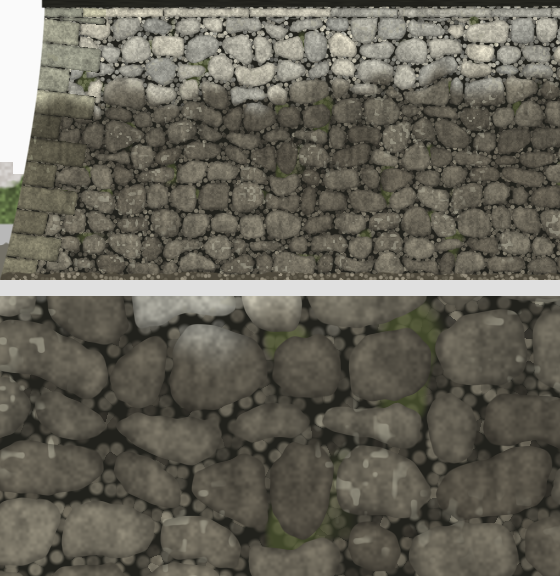
Top, the full canvas; bottom, a detail of the centre.
A WebGL 2 fragment shader for this texture:

```glsl
#version 300 es
precision highp float;
// A battered dry-stone rampart: pale upper courses, weathered dark lower ones, capped by a beam.
uniform vec2 u_resolution;
out vec4 fragColor;

const vec2 STONE = vec2(0.108, 0.077);   // mean field stone size
const float QUOIN_H = 0.085;             // corner block height
const float CAP_BASE = 0.938, CAP_TOP = 0.972, SLAB_W = 0.29;
const float GROUND = 0.024;
const float WARP = 0.022, ROUNDING = 0.036, GAP = 0.0022;
const float PEBBLE_FREQ = 58.0;
const vec3 SKY = vec3(0.98);
const vec3 JOINT = vec3(0.13, 0.13, 0.11);
const vec3 DARK_LO = vec3(0.35, 0.33, 0.285), DARK_HI = vec3(0.51, 0.49, 0.43);
const vec3 PALE_GREY = vec3(0.57, 0.57, 0.54), PALE_CREAM = vec3(0.76, 0.74, 0.67);
const vec3 LICHEN = vec3(0.66, 0.65, 0.58), MOSS = vec3(0.33, 0.37, 0.20);

struct Stone { float inset; float seed; float rise; };  // edge distance, random id, height within stone

float hash(vec2 p) {
  vec3 q = fract(vec3(p.xyx) * 0.1031);
  q += dot(q, q.yzx + 33.33);
  return fract((q.x + q.y) * q.z);
}

float noise(vec2 p) {
  vec2 i = floor(p), f = fract(p);
  f = f * f * (3.0 - 2.0 * f);
  return mix(mix(hash(i), hash(i + vec2(1, 0)), f.x),
             mix(hash(i + vec2(0, 1)), hash(i + vec2(1, 1)), f.x), f.y);
}

float smoothMin(float a, float b, float k) {
  float h = max(k - abs(a - b), 0.0) / k;
  return min(a, b) - 0.25 * h * h * k;
}

// Wavy bed line under course k, and leaning side joint i of a course
float bed(float x, float k) { return k + 0.62 * (noise(vec2(x * 10.0, k * 7.0 + 300.0)) - 0.5); }
float sideJoint(float i, float row, float t) {
  vec2 key = vec2(i + 50.0, row + 60.0);
  return i + 0.6 * (hash(key) - 0.5) + 0.32 * (hash(key + 17.0) - 0.5) * t;
}

Stone fieldStone(vec2 p) {
  vec2 q = p + WARP * (vec2(noise(p * 9.0), noise(p * 9.0 + 40.0)) - 0.5);
  float v = (q.y - CAP_BASE) / STONE.y, row = floor(v);
  row += step(bed(q.x, row + 1.0), v) - step(v, bed(q.x, row));
  float below = v - bed(q.x, row), above = bed(q.x, row + 1.0) - v;
  float t = below / (below + above) - 0.5;
  float u = q.x / STONE.x + hash(vec2(row + 60.0, 3.0)) * 5.0, col = floor(u);
  col += step(sideJoint(col + 1.0, row, t), u) - step(u, sideJoint(col, row, t));
  float left = u - sideJoint(col, row, t), right = sideJoint(col + 1.0, row, t) - u;
  vec2 key = vec2(col + 31.0, row + 83.0);
  vec2 size = 0.5 * vec2(left + right, below + above) * STONE;
  vec2 local = 0.5 * vec2(left - right, below - above) * STONE;
  float d = smoothMin(min(left, right) * STONE.x, min(below, above) * STONE.y, ROUNDING);
  // One corner knocked off each stone
  vec2 side = sign(vec2(hash(key + 5.0), hash(key + 9.0)) - 0.5);
  vec2 dir = normalize(size.yx) * side;
  float chip = dot(size, abs(dir)) * mix(0.66, 1.0, hash(key + 13.0)) - dot(local, dir);
  d = smoothMin(d, chip, 0.012) - 0.003 * hash(key + 21.0);
  return Stone(d, hash(key), t);
}

// Small filler stones: x = distance to nearest centre, y = its random id
vec2 pebbles(vec2 p) {
  vec2 cell = floor(p), best = vec2(9.0, 0.0);
  for (int j = -1; j <= 1; j++)
    for (int i = -1; i <= 1; i++) {
      vec2 c = cell + vec2(i, j);
      float d = length(c + vec2(hash(c), hash(c + 71.0)) - p);
      if (d < best.x) best = vec2(d, hash(c + 37.0));
    }
  return best;
}

vec3 weathered(vec2 p, Stone s) {
  float second = fract(s.seed * 7.31);
  float line = 0.625 + 0.05 * p.x + 0.09 * (s.seed - 0.5) + 0.07 * (noise(p * 14.0) - 0.5);
  float pale = smoothstep(-0.04, 0.05, p.y - line);
  vec3 dark = mix(DARK_LO, DARK_HI, 0.65 * second + 0.5 * (noise(p * 5.0 + 11.0) - 0.3));
  dark *= 1.0 - 0.12 * smoothstep(0.4, 0.52, p.y);
  vec3 c = mix(dark, mix(PALE_GREY, PALE_CREAM, second), pale);
  float blotch = noise(p * 32.0) - 0.5, grain = noise(p * 125.0) - 0.5, fine = noise(p * 230.0 + 7.0) - 0.5;
  float streak = noise(vec2(p.x * 75.0, p.y * 13.0)) - 0.5;
  c *= 1.0 + 0.22 * blotch + 0.2 * grain + 0.16 * fine + 0.22 * streak * (1.0 - 0.6 * pale);
  float spots = smoothstep(0.66, 0.84, noise(p * 88.0 + 23.0)) * smoothstep(0.42, 0.7, noise(p * 10.0 + 5.0));
  c = mix(c, LICHEN, 0.55 * spots);
  return c * (1.0 + 0.12 * s.rise) * mix(0.72, 1.03, smoothstep(0.0, 0.013, s.inset));
}

float cornerX(float y) { return 0.16 - 0.16 * pow(max(1.0 - y, 0.0), 1.6); }

vec3 backdrop(vec2 p) {
  float rough = 0.03 * (noise(p * 45.0) - 0.5);
  vec3 c = mix(SKY, vec3(0.76, 0.74, 0.72), step(p.y, 0.38 + 0.04 * step(p.x, 0.045)) * (0.6 + 0.4 * noise(p * 90.0)));
  c = mix(c, vec3(0.36, 0.43, 0.26) * (0.7 + 0.6 * noise(p * 80.0)), smoothstep(0.01, -0.01, p.y - 0.33 - p.x * 0.4 + rough));
  c = mix(c, vec3(0.72), smoothstep(0.005, -0.005, p.y - 0.2));
  return mix(c, vec3(0.45, 0.44, 0.4), smoothstep(0.005, -0.005, p.y - 0.13 + rough));
}

void main() {
  float px = 1.0 / u_resolution.y;
  vec2 p = gl_FragCoord.xy * px;
  float inside = p.x - cornerX(p.y);

  // Field stones, or alternating long and short corner blocks
  Stone s = fieldStone(p);
  float course = (p.y + 0.12 * inside) / QUOIN_H, row = floor(course), f = fract(course);
  float reach = mix(0.1, 0.185, mod(row, 2.0)) + 0.04 * hash(vec2(row, 19.0));
  float quoin = step(inside, reach);
  s.inset = min(s.inset, inside - reach);
  if (quoin > 0.5) s = Stone(smoothMin(reach - inside, min(f, 1.0 - f) * QUOIN_H, 0.012) + 0.001, hash(vec2(row, 29.0)), f - 0.5);
  s.inset = min(s.inset, CAP_BASE - p.y);

  // Long slabs of the capping course
  if (p.y > CAP_BASE) {
    float u = p.x / SLAB_W, i = floor(u);
    i += step(sideJoint(i + 1.0, 9.0, 0.0), u) - step(u, sideJoint(i, 9.0, 0.0));
    float ends = min(u - sideJoint(i, 9.0, 0.0), sideJoint(i + 1.0, 9.0, 0.0) - u) * SLAB_W;
    s = Stone(min(ends, min(p.y - CAP_BASE, CAP_TOP - p.y)) + 0.001, 0.5 * hash(vec2(i, 41.0)), 0.0);
  }
  s.inset += 0.005 * (noise(p * 65.0) - 0.5);

  // Joints packed with small stones and a little moss
  vec2 peb = pebbles(p * PEBBLE_FREQ);
  vec3 filler = weathered(p, Stone(0.012, peb.y, 0.0)) * mix(0.6, 1.15, peb.y);
  vec3 joint = mix(JOINT, filler, smoothstep(0.62, 0.3, peb.x) * 0.9);
  joint = mix(joint, MOSS, 0.6 * smoothstep(0.8, 0.92, noise(p * 13.0 + 61.0)));
  vec3 face = weathered(p, s) * mix(vec3(1), vec3(0.93, 0.94, 0.89), quoin);
  vec3 wall = mix(joint, face, smoothstep(GAP - px * 0.7, GAP + px * 0.7, s.inset));

  // Gravel at the foot
  float foot = GROUND + 0.012 * (noise(p * vec2(30.0, 8.0)) - 0.5);
  vec3 gravel = mix(vec3(0.3, 0.28, 0.23), vec3(0.62, 0.59, 0.52), smoothstep(0.6, 0.2, peb.x) * peb.y);
  wall = mix(wall, gravel, smoothstep(px, -px, p.y - foot));

  vec3 color = mix(backdrop(p), wall, smoothstep(-px, px, inside));
  float beam = smoothstep(-px, px, p.y - CAP_TOP - 0.003 * p.x) * smoothstep(-px, px, p.x - 0.15);
  color = mix(color, JOINT * (0.9 + 0.3 * noise(p * vec2(20.0, 200.0))), beam);
  fragColor = vec4(color, 1.0);
}
```
